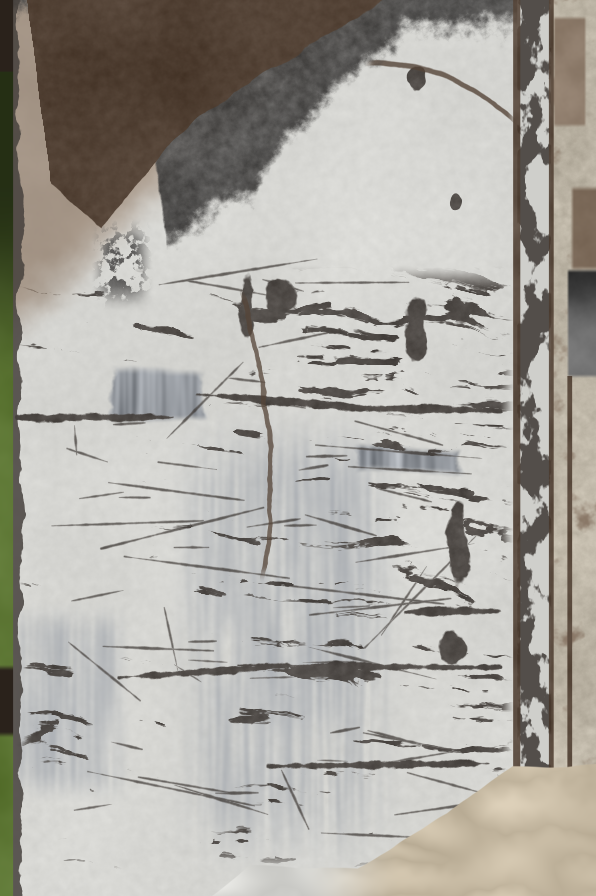
This texture is drawn by a Shadertoy shader. Its source:

```glsl
// Weathered white metal panel: scorched top, scraped paint, side rails and a plastic sheet.
#define PAINT vec3(.84, .84, .825)
#define WASH vec3(.61, .63, .66)
#define SCRAPE vec3(.27, .25, .235)
#define RUST vec3(.33, .265, .215)
#define CHAR vec3(.31, .305, .3)
#define TAN vec3(.62, .55, .485)
#define SHEET vec3(.79, .74, .65)
#define GRASS vec3(.36, .46, .2)
#define SCRATCHES 60
#define WEAR .3
#define PX (1. / iResolution.y)

vec3 col;
void lay(vec3 c, float a) { col = mix(col, c, a); }

vec2 hash2(vec2 c) {
 return fract(sin(c * mat2(127.1, 311.7, 269.5, 183.3)) * 43758.5);
}

float corner(vec2 i, vec2 f, vec2 o) { return dot(hash2(i + o) * 2. - 1., f - o); }

float gradNoise(vec2 p) {
 vec2 i = floor(p), f = p - i, u = f * f * (3. - 2. * f), e = vec2(1, 0);
 return mix(mix(corner(i, f, e.yy), corner(i, f, e), u.x),
  mix(corner(i, f, e.yx), corner(i, f, e.xx), u.x), u.y);
}

float fbm(vec2 p) {
 float sum = 0., amp = .7;
 for (int i = 0; i < 5; i++) {
  sum += amp * gradNoise(p);
  p = mat2(1.9, .3, -.3, 1.9) * p + 7.3;
  amp *= .52;
 }
 return sum;
}

float fill(float d) { return 1. - smoothstep(-PX, PX, d); }

float band(float x, float a, float b, float s) {
 return smoothstep(a - s, a + s, x) * (1. - smoothstep(b - s, b + s, x));
}

// r: left, top, right, bottom
float box(vec2 p, vec4 r, float s) { return band(p.x, r.x, r.z, s) * band(p.y, r.y, r.w, s); }

// Tapered stroke from s.xy to s.zw
float stroke(vec2 q, vec4 s, float w) {
 vec2 ab = s.zw - s.xy, aq = q - s.xy;
 float t = clamp(dot(aq, ab) / dot(ab, ab), 0., 1.);
 return length(aq - ab * t) - w * (.35 + 2.6 * t * (1. - t));
}

// Piecewise linear height over x
float profile(float x, vec2 k[5]) {
 float y = k[0].y;
 for (int i = 0; i < 4; i++)
  y = mix(y, k[i + 1].y, clamp((x - k[i].x) / (k[i + 1].x - k[i].x), 0., 1.));
 return y;
}

const vec2 rustEdge[5] = vec2[5](vec2(.04, -.03), vec2(.085, .2), vec2(.17, .255), vec2(.335, .125), vec2(.67, -.01));
const vec2 charEdge[5] = vec2[5](vec2(.22, 0), vec2(.28, .275), vec2(.42, .22), vec2(.48, .15), vec2(.68, .03));
const vec2 sheetEdge[5] = vec2[5](vec2(.34, 1.01), vec2(.42, .966), vec2(.6, .97), vec2(.75, .91), vec2(.86, .853));
const vec4 streaks[7] = vec4[7](vec4(.03, .466, .29, .466), vec4(.33, .44, .66, .458), vec4(.56, .455, .84, .458),
 vec4(.2, .756, .5, .743), vec4(.4, .743, .84, .745), vec4(.68, .683, .84, .682), vec4(.45, .855, .82, .852));
const vec4 blobs[7] = vec4[7](vec4(.76, .725, .03, .022), vec4(.415, .345, .015, .04), vec4(.47, .335, .035, .025),
 vec4(.7, .375, .022, .04), vec4(.765, .225, .013, .012), vec4(.7, .09, .016, .016), vec4(.77, .61, .022, .045));

void mainImage(out vec4 fragColor, in vec2 fragCoord) {
 vec2 p = fragCoord / iResolution.xy, aspect = vec2(.664, 1);
 p.y = 1. - p.y;
 vec2 q = p * aspect;
 float grain = fbm(q * 90.), rough = fbm(q * 22.), cloud = fbm(q * 6.);

 // Brushed paint and grey washes
 float brushed = gradNoise(q * vec2(150, 9)) + .6 * gradNoise(q * vec2(40, 5));
 col = PAINT + .05 * cloud + .04 * grain;
 float wash = .6 * box(p, vec4(.33, .5, .63, .93), .06) + .5 * box(p, vec4(.03, .69, .2, .88), .02);
 lay(WASH, clamp(wash * (.65 + brushed + cloud), 0., .8));
 vec2 torn = p + .035 * vec2(rough, cloud);
 float bare = box(torn, vec4(.19, .405, .34, .46), .006) + box(torn, vec4(.6, .505, .78, .53), .006);
 lay(WASH - .07 + .35 * brushed, bare * .85);

 // Horizontal flaking, denser to the right and along bands
 float density = .1 * smoothstep(.15, .45, p.x) + .1 * smoothstep(.68, .84, p.x)
  + .1 * band(p.y, .32, .48, .03) - .06 * band(p.y, .5, .57, .02);
 float flakes = fbm(vec2(q.x * 9. + rough, q.y * 62. - q.x * 6. + 2. * cloud)) + density + .35 * cloud;
 float worn = box(p, vec4(.04, .31, .85, .96), .015) * smoothstep(WEAR, WEAR + .08, flakes);

 // Gouges, chips and scattered scratches
 float ragged = .006 * rough + .003 * grain;
 for (int i = 0; i < 7; i++) {
  worn = max(worn, fill(stroke(q, streaks[i] * aspect.xyxy, .0045) + ragged));
  vec2 d = (p - blobs[i].xy) / blobs[i].zw;
  worn = max(worn, fill((length(d) - .85 + 1.2 * rough) * .014));
 }
 for (int i = 0; i < SCRATCHES; i++) {
  vec2 h = hash2(vec2(i, 3)), g = hash2(vec2(i, 8));
  vec2 start = mix(vec2(.06, .3), vec2(.7, .95), h) * aspect;
  float tilt = (g.x - .4) * (i % 6 == 0 ? 2.5 : .55);
  vec2 end = start + (.03 + .16 * g.y * g.y) * vec2(cos(tilt), sin(tilt));
  worn = max(worn, .8 * fill(stroke(q, vec4(start, end), .0013) + .3 * ragged));
 }
 lay(SCRAPE + .12 * rough + .1 * grain, worn * .92);

 // Rusty curves
 float curl = abs(p.x - .41 - .045 * sin((p.y - .34) * 8.) - .012 * rough), side = p.x - .64;
 float arc = abs(p.y - .07 - 1.3 * side * side + .005 * rough);
 lay(RUST, .75 * fill(curl - .004) * band(p.y, .33, .64, .01));
 lay(RUST, .8 * fill(arc - .003) * band(p.x, .62, .86, .01));

 // Scorched top: tan halo, charred rim, rust plate
 float edge = .05 * cloud + .025 * rough;
 lay(TAN + .12 * cloud, .85 - .85 * smoothstep(-.07, .02, p.y - .39 + .55 * p.x + edge));
 float soot = 1. - smoothstep(-.012, .012, p.y - profile(p.x, charEdge) + edge + .02 * grain);
 soot = max(soot, box(p, vec4(.17, .26, .24, .33), .02) * smoothstep(-.05, .12, rough + grain));
 lay(CHAR + .13 * rough + .15 * grain, soot * .95);
 lay(RUST + .1 * cloud + .06 * grain, fill(p.y - profile(p.x, rustEdge) + .4 * edge));

 // Right rails: stained strip, beige plate, tape, recess
 float stain = smoothstep(-.02, .06, fbm(q * vec2(34, 22)) + .16 * band(p.x, .87, .9, .01) - .08);
 lay(mix(PAINT - .03, SCRAPE, stain * .9), fill(.868 - p.x));
 float rail = fill(.925 - p.x);
 lay(vec3(.75, .72, .66) + .16 * cloud + .1 * grain, rail);
 lay(TAN - .08, rail * smoothstep(.1, .35, rough));
 lay(TAN - .06 + .1 * rough, box(p, vec4(.93, .02, .982, .14), .003));
 lay(TAN - .14 + .1 * rough, box(p, vec4(.96, .21, 1.1, .3), .004));
 lay(vec3(mix(.17, .46, smoothstep(.3, .38, p.y)) + .12 * rough), box(p, vec4(.953, .302, 1.1, .42), .003));
 float groove = fill(abs(p.x - .867) - .006) + fill(abs(p.x - .925) - .004);
 groove += fill(abs(p.x - .956) - .004) * step(.42, p.y);
 lay(RUST - .03 + .15 * rough, groove * .88);

 // Left background and dark panel edge
 lay(SCRAPE, .85 * fill(p.x - .034 - .025 * rough));
 vec3 back = mix(GRASS * .4, GRASS + .2 * cloud, smoothstep(.2, .45, p.y));
 lay(mix(back, RUST * .5, fill(p.y - .08) + band(p.y, .745, .82, .004)), fill(p.x - .022));

 // Crumpled sheet
 float folds = abs(gradNoise(vec2(q.x * 7. + q.y * 9., q.y * 16. - q.x * 7.) + cloud));
 vec3 sheet = mix(PAINT, SHEET, smoothstep(.5, .68, p.x)) + .28 * (folds - .18) + .12 * cloud;
 lay(sheet, fill(profile(p.x, sheetEdge) - p.y + .012 * cloud));
 fragColor = vec4(col, 1);
}
```
